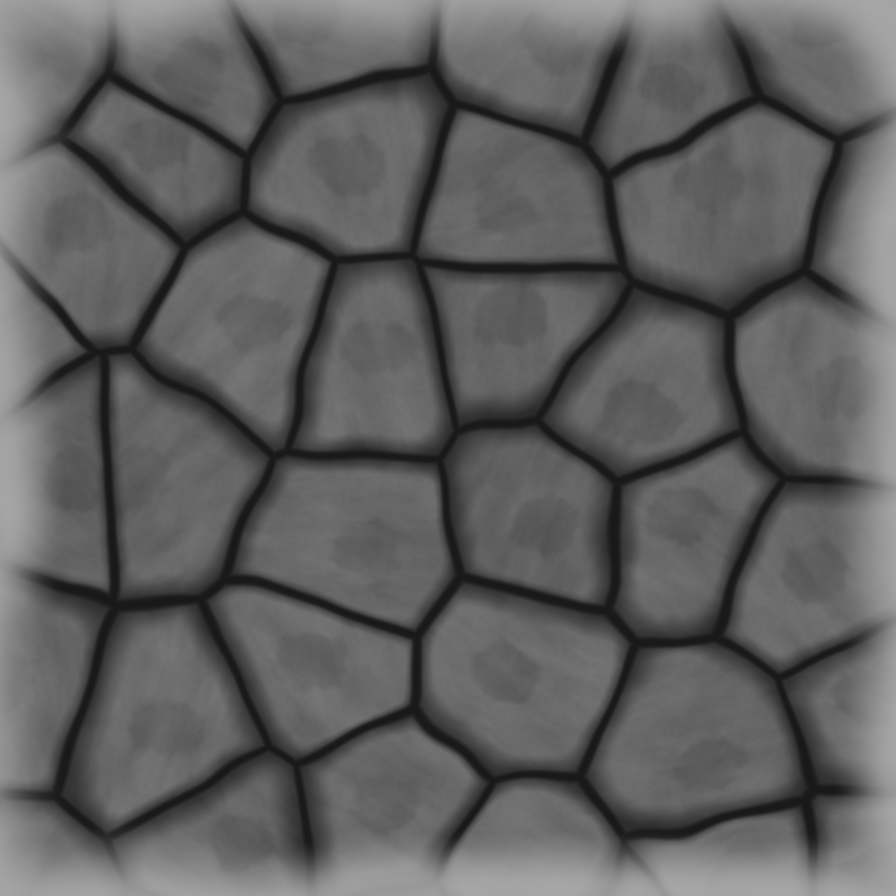
Reproduce this texture procedurally as a Shadertoy shader.

```glsl
float hash(vec2 p) {
    vec3 q = fract(p.xyx * vec3(0.1031, 0.1030, 0.0973));
    q += dot(q, q.yzx + 33.33);
    return fract((q.x + q.y) * q.z);
}

vec2 hash2(vec2 p) {
    return vec2(hash(p + 11.3), hash(p + 57.9));
}

float noise(vec2 p) {
    vec2 i = floor(p), f = fract(p);
    f = f * f * (3.0 - 2.0 * f);
    return mix(mix(hash(i), hash(i + vec2(1, 0)), f.x),
               mix(hash(i + vec2(0, 1)), hash(i + vec2(1, 1)), f.x), f.y);
}

float fbm(vec2 p) {
    float sum = 0.0, amp = 0.5;
    for (int i = 0; i < 4; i++) {
        sum += amp * noise(p);
        p = mat2(1.6, 1.2, -1.2, 1.6) * p + 7.1;
        amp *= 0.5;
    }
    return sum;
}

// Stone centre inside a grid cell
vec2 centre(vec2 cell) {
    return cell + 0.5 + 0.76 * (hash2(cell) - 0.5);
}

void mainImage(out vec4 fragColor, in vec2 fragCoord) {
    vec2 uv = fragCoord / iResolution.xy;
    vec2 pos = fragCoord / iResolution.y;
    const float density = 5.4;

    // Slightly wobbly stone outlines
    vec2 wobble = vec2(noise(pos * 17.0), noise(pos * 17.0 + 40.0)) - 0.5;
    vec2 p = pos * density + 20.3 + 0.07 * wobble;

    // Nearest stone
    vec2 id = floor(p), toStone = vec2(0);
    float nearest = 1e3;
    vec2 base = floor(p);
    for (int y = -1; y <= 1; y++)
    for (int x = -1; x <= 1; x++) {
        vec2 cell = base + vec2(x, y);
        vec2 r = centre(cell) - p;
        if (dot(r, r) < nearest) {
            nearest = dot(r, r);
            toStone = r;
            id = cell;
        }
    }

    // Sharp distance to the joint, and a rounded one with its own width per side
    float joint = 1.0, roundSum = 0.0;
    for (int y = -2; y <= 2; y++)
    for (int x = -2; x <= 2; x++) {
        if (x == 0 && y == 0) continue;
        vec2 cell = id + vec2(x, y);
        vec2 r = centre(cell) - p;
        float d = dot(0.5 * (toStone + r), normalize(r - toStone)) / density;
        joint = min(joint, d);
        float sideWidth = mix(0.5, 1.6, hash(id * 7.0 + cell * 3.0));
        roundSum += exp(-170.0 * d / sideWidth);
    }
    float bevel = -log(roundSum) / 170.0;

    // Brush strokes in a direction of each stone
    float angle = 6.283 * hash(id + 3.7);
    vec2 along = vec2(cos(angle), sin(angle));
    vec2 local = -toStone / density;
    vec2 turned = vec2(dot(local, along), dot(local, vec2(-along.y, along.x)));
    float strokes = fbm(turned * vec2(14.0, 48.0) + id * 5.3) - 0.47;
    float clouds = fbm(pos * 22.0 + id * 3.1) - 0.47;
    float grain = noise(pos * 240.0) - 0.5;

    // Flat top with a paler rim and a darker worn middle
    float worn = length(local * vec2(1.0, 1.2) + 0.02 * (hash2(id + 8.0) - 0.5));
    worn += 0.035 * clouds + 0.02 * strokes;
    float top = 0.405 + 0.035 * (hash(id + 21.0) - 0.5);
    top -= 0.035 * (1.0 - smoothstep(0.032, 0.046, worn));
    top += 0.09 * strokes + 0.07 * clouds + 0.012 * grain;

    // Shaded sides
    float b = bevel + 0.006 * clouds + 0.004 * strokes;
    float side = mix(0.19, 0.32, smoothstep(0.001, 0.017, b));
    side += 0.06 * clouds + 0.03 * strokes;
    float grey = mix(side, top, smoothstep(0.012, 0.024, b));

    // Dark joints of varying width
    float halfWidth = mix(0.0025, 0.0055, noise(pos * 9.0 + 4.0));
    float gap = 1.0 - smoothstep(halfWidth * 0.4, halfWidth + 0.004, joint);
    grey = mix(grey, 0.095, gap * 0.95);

    // Pale mist along the canvas border
    vec2 border = min(uv, 1.0 - uv) + 0.045 * (noise(pos * 7.0 + 9.0) - 0.5);
    vec2 clearing = smoothstep(-0.01, 0.075, border);
    float mist = 1.0 - clearing.x * clearing.y;
    grey = mix(grey, 0.69, 0.85 * mist);

    fragColor = vec4(vec3(grey), 1.0);
}
```
